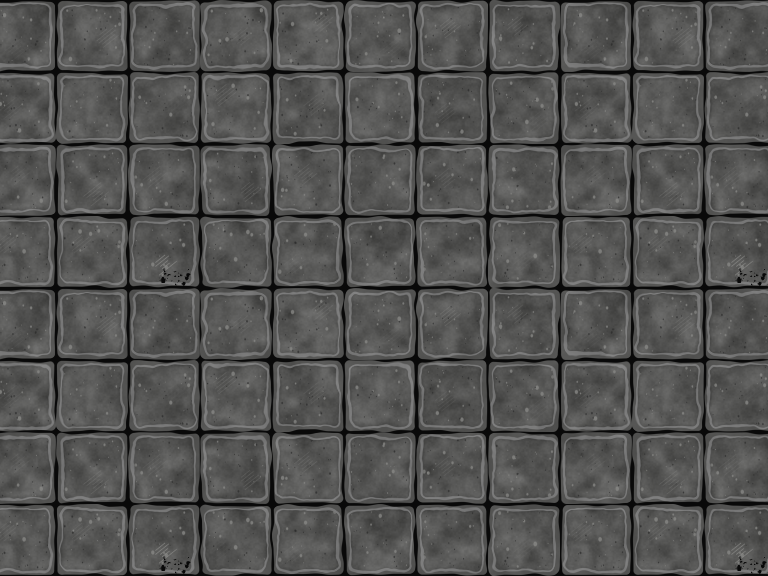
Give the GLSL for this texture, as a Shadertoy shader.

```glsl
// Worn grey stone tiles with wavy pale rims and black joints, varied over an 8 by 4 block.
const float ROWS = 8.0;                    // tiles down the canvas
const vec2 SHIFT = vec2(0.778, 0.0);       // grid offset, in tiles
const vec2 PERIOD = vec2(8.0, 4.0);        // tiles before the wear repeats
const vec2 CHIPPED_TILE = vec2(1.0, 0.0);  // tile with the broken edge
const vec3 JOINT = vec3(0.035);
const vec3 BEVEL = vec3(0.325, 0.325, 0.32);
const vec3 RIM = vec3(0.485);
const vec3 STONE = vec3(0.335, 0.335, 0.33);
const vec3 PALE = vec3(0.54, 0.54, 0.53);
const vec3 PIT = vec3(0.17);
const float STONE_HALF = 0.483;
const float RIM_HALF = 0.427;
const float MOTTLE = 0.24;
const int SPECKS = 30;
const int CHIPS = 20;

float hash(vec2 p) {
    vec3 q = fract(vec3(p.xyx) * 0.1031);
    q += dot(q, q.yzx + 33.33);
    return fract((q.x + q.y) * q.z);
}

vec2 hash2(vec2 p) {
    return vec2(hash(p), hash(p + 57.3));
}

float noise(vec2 p) {
    vec2 i = floor(p), f = fract(p);
    f = f * f * (3.0 - 2.0 * f);
    return mix(mix(hash(i), hash(i + vec2(1, 0)), f.x),
               mix(hash(i + vec2(0, 1)), hash(i + vec2(1, 1)), f.x), f.y);
}

float fbm(vec2 p) {
    float sum = 0.0, amp = 0.5;
    for (int i = 0; i < 4; i++) {
        sum += amp * noise(p);
        p = p * 2.03 + 17.1;
        amp *= 0.5;
    }
    return sum / 0.9375;
}

float roundBox(vec2 p, float halfSize, float radius) {
    vec2 d = abs(p) - halfSize + radius;
    return length(max(d, 0.0)) + min(max(d.x, d.y), 0.0) - radius;
}

vec2 wobble(vec2 p, float scale) {
    return vec2(noise(p * scale), noise(p * scale + 41.7)) - 0.5;
}

float cover(float d, float px) {
    return 1.0 - smoothstep(-0.7 * px, 0.7 * px, d);
}

void mainImage(out vec4 fragColor, in vec2 fragCoord) {
    float px = ROWS / iResolution.y;
    vec2 grid = fragCoord * px - SHIFT;
    vec2 tile = mod(floor(grid), PERIOD);
    vec2 p = fract(grid) - 0.5;
    vec2 seed = hash2(tile + 3.7) * 80.0 + 10.0;

    // Mottled face with fine grain
    float cloud = fbm(p * 4.5 + seed) - 0.5;
    float grain = noise(p * 45.0 + seed) - 0.5;
    vec3 face = STONE + MOTTLE * cloud + 0.025 * grain - 0.03 * p.y;

    // Parallel diagonal scratches
    vec2 spot = (hash2(tile + 21.4) - 0.5) * 0.45;
    float strength = 0.35 * hash(tile + 9.2);
    bool chipped = all(equal(tile, CHIPPED_TILE));
    if (chipped) {
        spot = vec2(0.0, -0.16);
        strength = 0.8;
    }
    vec2 s = mat2(0.78, -0.62, 0.62, 0.78) * (p - spot);
    for (int i = 0; i < 5; i++) {
        float k = float(i);
        float reach = 0.05 + 0.11 * hash(tile + k * 5.3);
        vec2 d = vec2(max(abs(s.x) - reach, 0.0), s.y - (k - 2.0) * 0.042);
        face = mix(face, PALE, strength * cover(length(d) - 0.005, px));
    }

    // Pale flecks and dark pits
    for (int i = 0; i < SPECKS; i++) {
        vec2 key = tile + float(i) * 7.31;
        vec2 at = (hash2(key + 1.9) - 0.5) * 0.8;
        float r = hash(key + 13.6);
        bool pale = hash(key + 4.4) < 0.45;
        float size = 0.004 + (pale ? 0.022 : 0.009) * r * r * r;
        float a = cover(length((p - at) * vec2(1.0, 0.8)) - size, px);
        face = mix(face, pale ? PALE : PIT, a * 0.75);
    }

    // Wavy outlines of the stone and its rim
    vec2 wave = 0.055 * wobble(p + seed, 6.0) + 0.014 * wobble(p + seed, 17.0);
    float stone = roundBox(p + 0.045 * wobble(p + seed + 5.0, 5.0), STONE_HALF, 0.07);
    float inner = roundBox(p + wave, RIM_HALF, 0.085);
    float width = 0.007 + 0.017 * noise(p * 3.0 + seed + 8.0);

    // Layers from joint to face
    vec3 bevel = BEVEL + 0.10 * cloud;
    face *= 1.0 - 0.12 * smoothstep(-0.07, 0.0, inner);
    vec3 color = mix(bevel, face, cover(inner, px));
    color = mix(color, RIM + 0.12 * cloud, 0.92 * cover(abs(inner) - width, px));
    color = mix(JOINT, color, cover(stone, px));

    // Black chips near the lower edge
    for (int i = 0; i < CHIPS && chipped; i++) {
        vec2 key = vec2(float(i) * 3.17, 6.2);
        vec2 at = vec2(0.17, -0.35) + (hash2(key) - 0.5) * vec2(0.38, 0.2);
        float size = 0.007 + 0.024 * pow(hash(key + 8.1), 2.0);
        float d = length(p - at + 0.03 * wobble(p, 30.0)) - size;
        color = mix(color, JOINT, cover(d, px));
    }
    fragColor = vec4(color, 1.0);
}
```
